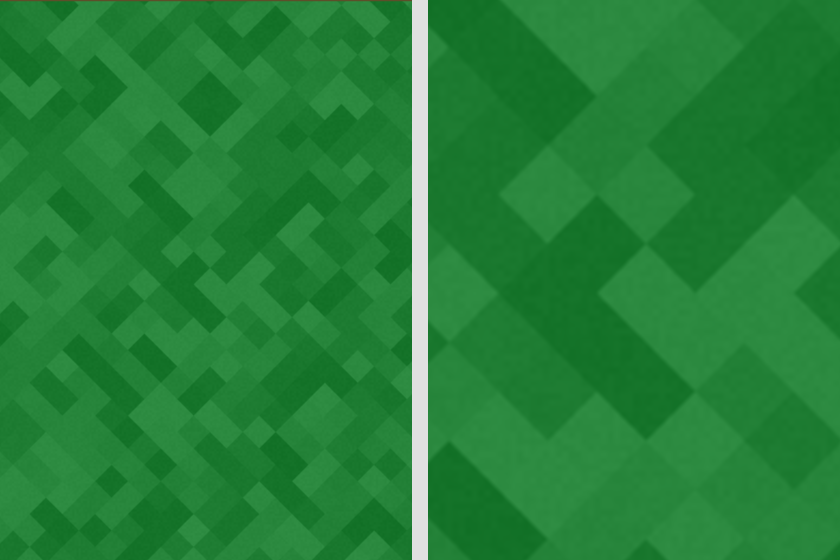
Left: the whole. Right: its middle third, enlarged.
Reproduce this background procedurally as a WebGL 1 fragment shader.

```glsl
precision highp float;

// A green mosaic of squares turned by 45 degrees, in close shades.
// Cells of a rotated grid get hashed tones; some pairs join into bars,
// and the cell borders are softened by blending neighbouring tones.

uniform vec2 u_resolution;

float hash(vec2 p) {
  vec3 q = fract(p.xyx * vec3(0.1031, 0.1030, 0.0973));
  q += dot(q, q.yzx + 33.33);
  return fract((q.x + q.y) * q.z);
}

// Smooth value noise for the fine cloth-like grain
float valueNoise(vec2 p) {
  vec2 cell = floor(p);
  vec2 f = fract(p);
  f = f * f * (3.0 - 2.0 * f);
  float low = mix(hash(cell), hash(cell + vec2(1.0, 0.0)), f.x);
  float high = mix(hash(cell + vec2(0.0, 1.0)), hash(cell + 1.0), f.x);
  return mix(low, high, f.y);
}

// Tone of one square, 0 (dark) to 1 (light)
float cellTone(vec2 cell) {
  vec2 block = floor(cell / 2.0);
  float kind = hash(block + 71.0);
  vec2 source = cell;
  if (kind < 0.28) source.x = block.x * 2.0;
  else if (kind < 0.56) source.y = block.y * 2.0;
  float level = floor(hash(source + 137.0) * 6.0) / 5.0;
  return mix(level, hash(cell + 211.0), 0.1);
}

void main() {
  vec2 uv = gl_FragCoord.xy / u_resolution.y;

  // Diagonal grid: each square spans 0.0586 of the height corner to corner
  vec2 grid = vec2(uv.x + uv.y, uv.x - uv.y) / 0.0586 + vec2(0.2, 0.0) + 64.0;
  vec2 cell = floor(grid);
  float soft = max(0.045, 0.7 / (0.0586 * u_resolution.y));
  vec2 blend = smoothstep(0.5 - soft, 0.5 + soft, fract(grid));

  float near = mix(cellTone(cell), cellTone(cell + vec2(1.0, 0.0)), blend.x);
  float far = mix(cellTone(cell + vec2(0.0, 1.0)), cellTone(cell + 1.0), blend.x);
  float tone = mix(near, far, blend.y);

  vec3 color = mix(vec3(0.072, 0.443, 0.153), vec3(0.178, 0.547, 0.257), tone);
  color += 0.018 * (valueNoise(uv * 260.0) - 0.5);

  // Thin brown trim along the top edge
  float trim = smoothstep(0.9965, 0.999, uv.y);
  color = mix(color, vec3(0.36, 0.31, 0.16), trim);

  gl_FragColor = vec4(color, 1.0);
}
```
